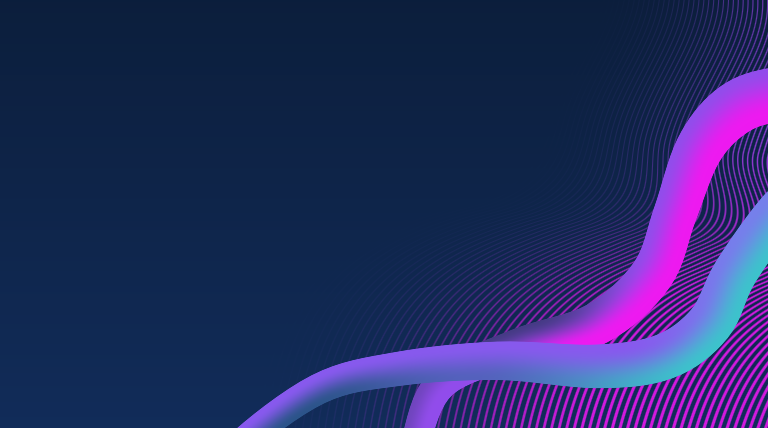
Reproduce this background procedurally as a WebGL 2 fragment shader.

```glsl
#version 300 es
precision highp float;
// Two glossy ribbons over a field of flowing neon contour lines on a navy gradient.
uniform vec2 u_resolution;
out vec4 outColor;

// Control points: x, y and half width, in canvas heights.
const vec3 MAGENTA_PATH[11] = vec3[11](
  vec3(0.955, -0.12, 0.033), vec3(0.970, -0.035, 0.034), vec3(1.033, 0.107, 0.038),
  vec3(1.210, 0.188, 0.044), vec3(1.395, 0.244, 0.050), vec3(1.523, 0.358, 0.051),
  vec3(1.577, 0.500, 0.051), vec3(1.633, 0.651, 0.056), vec3(1.709, 0.740, 0.062),
  vec3(1.802, 0.777, 0.064), vec3(1.950, 0.785, 0.064));
const vec3 BLUE_PATH[11] = vec3[11](
  vec3(0.500, -0.14, 0.032), vec3(0.553, -0.047, 0.034), vec3(0.744, 0.091, 0.036),
  vec3(0.930, 0.138, 0.040), vec3(1.163, 0.157, 0.045), vec3(1.395, 0.144, 0.051),
  vec3(1.553, 0.167, 0.054), vec3(1.658, 0.244, 0.054), vec3(1.719, 0.365, 0.052),
  vec3(1.826, 0.512, 0.052), vec3(1.907, 0.570, 0.052));

vec3 catmullRom(vec3 a, vec3 b, vec3 c, vec3 d, float t) {
  return b + 0.5 * t * (c - a + t * (2.0 * a - 5.0 * b + 4.0 * c - d
       + t * (3.0 * (b - c) + d - a)));
}

// Returns distance to the ribbon edge and position across it (0 upper, 1 lower).
vec2 ribbon(vec2 p, vec3 path[11]) {
  vec2 nearest = vec2(10.0, 0.0);
  vec3 a = path[1];
  for (int i = 0; i < 8; i++) {
    for (int j = 1; j <= 8; j++) {
      vec3 b = catmullRom(path[i], path[i + 1], path[i + 2], path[i + 3], float(j) / 8.0);
      vec2 along = b.xy - a.xy, rel = p - a.xy;
      float t = clamp(dot(rel, along) / dot(along, along), 0.0, 1.0);
      float reach = length(rel - along * t), radius = mix(a.z, b.z, t);
      if (reach - radius < nearest.x) {
        float side = sign(along.x * rel.y - along.y * rel.x);
        nearest = vec2(reach - radius, 0.5 - 0.5 * side * reach / radius);
      }
      a = b;
    }
  }
  return nearest;
}

// Flow coordinate whose level sets are the contour lines.
float flow(vec2 p) {
  float h = p.y + 0.15 * (p.x - 1.05);
  float bend = h < 0.52 ? 0.55 + 0.5 * exp((h - 0.52) / 0.2)
                        : 1.30 - 0.25 * exp((0.52 - h) / 0.1);
  bend += 0.1 * smoothstep(0.75, 1.1, h);
  return (p.x - bend) / mix(1.2, 0.8, smoothstep(0.45, 0.75, h));
}

void main() {
  vec2 p = gl_FragCoord.xy / u_resolution.y;
  float pixel = 1.0 / u_resolution.y;

  // Navy backdrop
  vec3 color = mix(vec3(0.068, 0.172, 0.350), vec3(0.045, 0.118, 0.235), p.y);

  // Contour lines, thicker and brighter toward the lower right
  float t = flow(p);
  float phase = t * 70.0;
  float blur = max(fwidth(phase), 0.001);
  float low = 1.0 - smoothstep(0.25, 0.75, p.y);
  float width = mix(0.16, mix(0.3, 0.42, low), smoothstep(0.1, 0.75, t));
  float line = clamp((0.5 * width - abs(fract(phase) - 0.5)) / blur + 0.5, 0.0, 1.0);
  vec3 neon = mix(vec3(0.55, 0.25, 0.85), vec3(0.86, 0.10, 0.90), low);
  neon = mix(vec3(0.35, 0.25, 0.70), neon, smoothstep(0.05, 0.5, t));
  color = mix(color, neon, line * smoothstep(0.0, 0.7, t) * 0.95);

  // Magenta ribbon, sinking into shade behind the blue one
  vec2 m = ribbon(p, MAGENTA_PATH);
  vec3 violet = vec3(0.57, 0.30, 0.92);
  vec3 hot = mix(violet, vec3(0.93, 0.10, 0.94), smoothstep(1.08, 1.35, p.x));
  vec3 magenta = mix(violet, hot, smoothstep(0.0, 0.85, m.y));
  float shade = (1.0 - smoothstep(1.25, 1.52, p.x)) * (1.0 - smoothstep(0.0, 0.75, m.y));
  shade *= mix(0.4, 0.9, smoothstep(1.0, 1.15, p.x));
  magenta = mix(magenta, vec3(0.24, 0.22, 0.48), shade);
  color = mix(color, magenta, 1.0 - smoothstep(-0.5 * pixel, 0.5 * pixel, m.x));

  // Blue ribbon, violet above and teal toward the right
  vec2 b = ribbon(p, BLUE_PATH);
  vec3 top = mix(vec3(0.53, 0.35, 0.93), vec3(0.46, 0.50, 0.92), smoothstep(1.45, 1.75, p.x));
  vec3 under = mix(vec3(0.17, 0.33, 0.54), vec3(0.33, 0.38, 0.74), smoothstep(0.7, 1.1, p.x));
  under = mix(under, vec3(0.24, 0.76, 0.80), smoothstep(1.1, 1.65, p.x));
  vec3 blue = mix(top, under, smoothstep(0.1, 0.95, b.y));
  color = mix(color, blue, 1.0 - smoothstep(-0.5 * pixel, 0.5 * pixel, b.x));

  outColor = vec4(color, 1.0);
}
```
